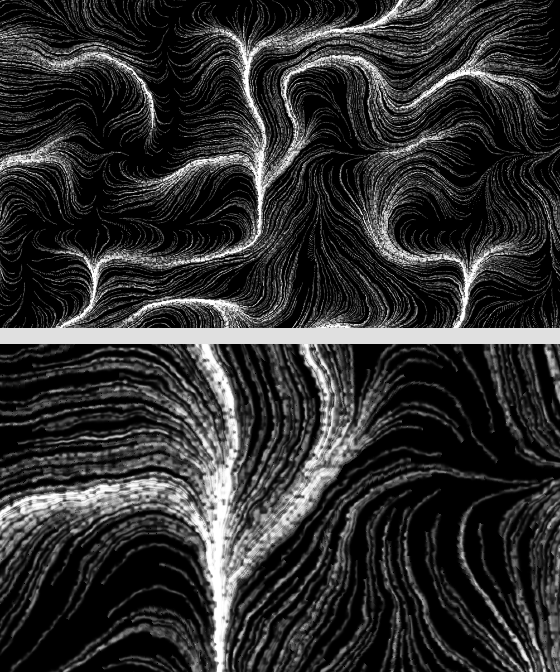
Top: the whole. Bottom: its middle third, enlarged.
Give the GLSL for this pattern, as a Shadertoy shader.

```glsl
// Fine white hairs drifting through a noise flow field and merging into bright veins.
// Each point is traced upstream; it lights up when its path meets scattered seeds.
// The traced path widens where the flow converges, so veins gather many hairs.

#define FIELD_SCALE 4.3     // flow cells per canvas height
#define FIELD_TURN 6.6      // angle range of the flow, radians
#define HAIR_LENGTH 0.38    // longest hair, in canvas heights
#define STEPS 58
#define HAIR_RADIUS 0.0015
#define SEED_CELL 0.018     // spacing of the seed grid
#define SEED_CHANCE 0.4     // share of grid cells holding a seed
#define HAIR_OPACITY 0.25
#define VEIN_BOOST 0.06     // extra weight where hairs pile up
#define MAX_SPREAD 3.0      // widest path resolved into single hairs
#define GRAIN_SCALE 260.0
#define KINK_SCALE 52.0     // small bends of the hairs per canvas height

vec3 hash3(vec2 cell) {
    vec3 q = fract(cell.xyx * vec3(0.1031, 0.1030, 0.0973));
    q += dot(q, q.yxz + 33.33);
    return fract((q.xxy + q.yzz) * q.zyx);
}

// Value noise in x, its gradient in yz.
vec3 noiseGrad(vec2 p) {
    vec2 i = floor(p), f = fract(p);
    vec2 u = f * f * f * (f * (f * 6.0 - 15.0) + 10.0);
    vec2 du = 30.0 * f * f * (f - 1.0) * (f - 1.0);
    float a = hash3(i).x;
    float b = hash3(i + vec2(1, 0)).x;
    float c = hash3(i + vec2(0, 1)).x;
    float d = hash3(i + vec2(1, 1)).x;
    float k = a - b - c + d;
    return vec3(a + (b - a) * u.x + (c - a) * u.y + k * u.x * u.y,
                du * (vec2(b - a, c - a) + k * u.yx));
}

// Flow angle in x, its gradient in yz.
vec3 flowAngle(vec2 p) {
    vec3 broad = noiseGrad(p * FIELD_SCALE + 17.3);
    vec3 fine = noiseGrad(p * FIELD_SCALE * 2.3 + 61.7);
    broad.yz *= FIELD_SCALE;
    fine.yz *= FIELD_SCALE * 2.3;
    return FIELD_TURN * (broad + 0.2 * fine);
}

// Coverage by the seed of the local cell, if the path passes it on this step.
float seedHit(vec2 p, vec2 dir, vec2 normal, float radius, float age, float stepLen) {
    vec2 cell = floor(p / SEED_CELL);
    vec3 rnd = hash3(cell + 211.0);
    float life = 0.5 + 0.5 * rnd.z / SEED_CHANCE;
    if (rnd.z > SEED_CHANCE || age > life) return 0.0;
    vec2 toSeed = (cell + 0.2 + 0.6 * rnd.xy) * SEED_CELL - p;
    if (abs(dot(toSeed, dir)) > 0.5 * stepLen) return 0.0;
    float across = dot(toSeed, normal) / radius;
    return exp(-across * across);
}

float hairDensity(vec2 p) {
    float stepLen = HAIR_LENGTH / float(STEPS);
    float seedsPerArea = SEED_CHANCE / (SEED_CELL * SEED_CELL);
    float logSpread = 0.0, density = 0.0;
    for (int i = 0; i < STEPS; i++) {
        vec3 flow = flowAngle(p);
        vec2 dir = vec2(cos(flow.x), sin(flow.x));
        vec2 normal = vec2(-dir.y, dir.x);
        float spread = exp(min(logSpread, 4.5));
        float radius = HAIR_RADIUS * min(spread, MAX_SPREAD);
        float age = float(i) / float(STEPS);
        density += seedHit(p, dir, normal, radius, age, stepLen);

        // Wider paths add the mean number of seeds they sweep over.
        float alive = min(1.0, 2.0 - 2.0 * age);
        density += seedsPerArea * stepLen * 1.77 * HAIR_RADIUS
                 * max(spread - MAX_SPREAD, 0.0) * alive;

        logSpread -= dot(flow.yz, normal) * stepLen;
        p -= dir * stepLen;
    }
    return density;
}

void mainImage(out vec4 fragColor, in vec2 fragCoord) {
    vec2 p = fragCoord / iResolution.y;

    // Kinks bend the hairs; wobble and stipple make them look dotted.
    float grain = noiseGrad(p * GRAIN_SCALE).x;
    float wobble = noiseGrad(p * GRAIN_SCALE * 0.7 + 90.0).x;
    vec2 kink = vec2(noiseGrad(p * KINK_SCALE + 31.0).x,
                     noiseGrad(p * KINK_SCALE + 157.0).x) - 0.5;
    vec2 bent = p + 0.0055 * kink + 0.0018 * (vec2(grain, wobble) - 0.5);

    float density = hairDensity(bent) * mix(0.2, 1.8, grain);
    float weight = density * (1.0 + VEIN_BOOST * density);
    float light = 1.0 - exp(-HAIR_OPACITY * weight);
    fragColor = vec4(vec3(light), 1.0);
}
```
